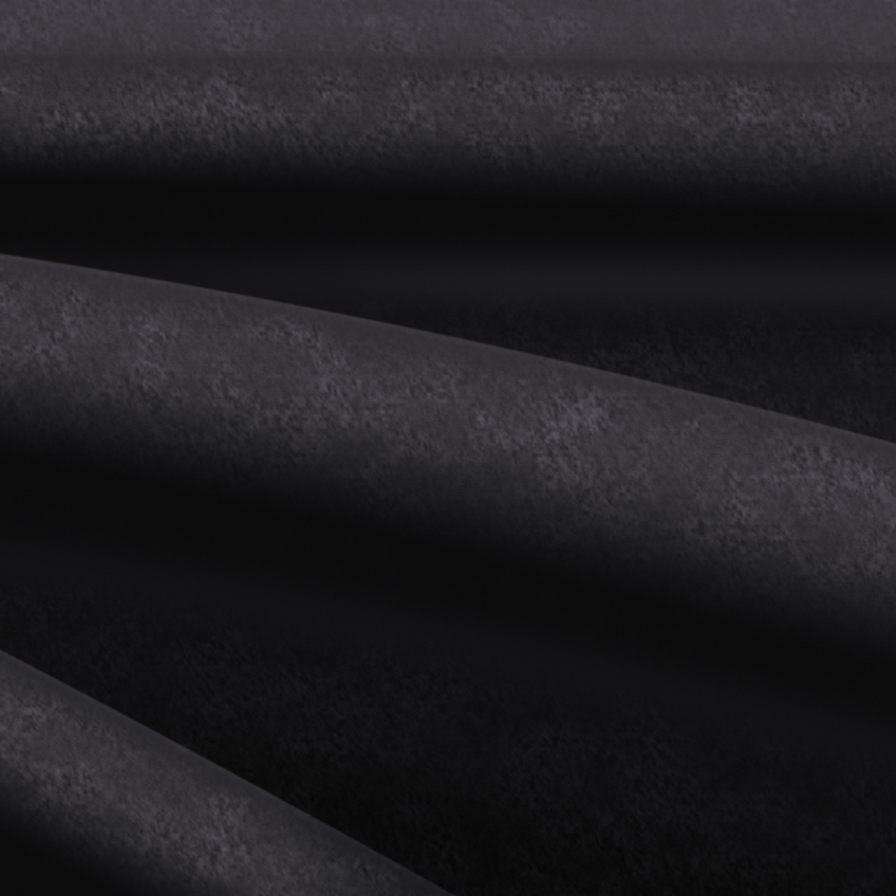
Give the GLSL for this texture, as a WebGL 2 fragment shader.

```glsl
#version 300 es
precision highp float;
// Dark brushed velvet lying in three soft diagonal folds.

uniform vec2 u_resolution;
out vec4 fragColor;

float hash(vec2 p) {
    return fract(sin(dot(p, vec2(127.1, 311.7))) * 43758.5453);
}

float noise(vec2 p) {
    vec2 cell = floor(p), f = fract(p);
    f = f * f * (3.0 - 2.0 * f);
    return mix(mix(hash(cell), hash(cell + vec2(1, 0)), f.x),
               mix(hash(cell + vec2(0, 1)), hash(cell + vec2(1, 1)), f.x), f.y);
}

float fbm(vec2 p) {
    float sum = 0.0, amp = 0.5;
    for (int i = 0; i < 4; i++) {
        sum += amp * noise(p);
        p = mat2(1.6, 1.2, -1.2, 1.6) * p + 7.3;
        amp *= 0.5;
    }
    return sum;
}

// Bell-shaped band centred on a given depth
float band(float depth, float centre, float width) {
    float t = (depth - centre) / width;
    return exp(-t * t);
}

// Antialiased coverage below a fold's crest
float cover(float depth) {
    return smoothstep(-0.002, 0.002, depth);
}

// Lit shoulder falling into shadow: x is tone, y is grain strength
vec2 shoulder(float depth, float lit, float crest, float fallStart, float fallEnd) {
    float light = 1.0 - smoothstep(fallStart, fallEnd, depth);
    float rise = smoothstep(0.0, 0.055, depth);
    float tone = mix(0.047, mix(crest, lit, rise), light);
    tone += 0.025 * band(depth, 0.002, 0.004);
    return vec2(tone, light * mix(0.25, 1.0, smoothstep(0.005, 0.04, depth)));
}

void main() {
    vec2 uv = gl_FragCoord.xy / u_resolution;
    float x = uv.x;

    // Depth below each crest line
    float topDepth = 0.944 - 0.003 * x - 0.006 * x * x - uv.y;
    float midDepth = 0.717 - 0.155 * x - 0.057 * x * x - uv.y;
    float lowDepth = 0.275 - 0.52 * x - 0.04 * x * x - uv.y;

    // Flat cloth behind the folds
    vec2 cloth = vec2(0.25 - 0.02 * smoothstep(0.03, 0.0, -topDepth), 0.55);

    // Upper fold with a faint bounce light in its valley
    vec2 upper = shoulder(topDepth, 0.222, 0.195, 0.055, 0.15 + 0.04 * x);
    upper.x += (0.025 + 0.035 * smoothstep(0.1, 0.6, x)) * band(topDepth, 0.255, 0.035);
    upper.x += 0.05 * smoothstep(0.25, 0.36, topDepth);
    upper.y += 0.4 * smoothstep(0.25, 0.33, topDepth);
    cloth = mix(cloth, upper, cover(topDepth));

    // Broad central fold
    vec2 middle = shoulder(midDepth, 0.235, 0.195, 0.075, 0.235 + 0.035 * x);
    middle.x += 0.025 * band(midDepth, 0.345, 0.04);
    middle.x += 0.02 * smoothstep(0.34, 0.42, midDepth);
    middle.y += 0.3 * smoothstep(0.33, 0.4, midDepth);
    middle.x -= 0.02 * smoothstep(0.45, 0.56, midDepth);
    cloth = mix(cloth, middle, cover(midDepth));

    // Lower corner fold
    vec2 lower = shoulder(lowDepth, 0.225, 0.165, 0.08, 0.215);
    lower.x *= 1.0 - 0.35 * smoothstep(0.25, 0.5, x);
    cloth = mix(cloth, lower, cover(lowDepth));

    // Short slanted pile, cloudy brushing and fine weave
    vec2 nap = vec2(uv.x + 0.25 * uv.y, uv.y);
    float pile = noise(nap * vec2(210.0, 150.0)) + noise(nap * vec2(330.0, 250.0) + 19.0) - 1.0;
    float brushing = fbm(uv * vec2(24.0, 30.0)) - 0.47;
    float weave = hash(floor(uv * 512.0)) - 0.5;
    float patchy = 0.65 + 1.2 * smoothstep(-0.15, 0.2, brushing);

    float tone = cloth.x + cloth.y * (0.055 * pile * patchy + 0.075 * brushing);
    tone += weave * (0.006 + 0.012 * cloth.y);

    vec3 velvet = max(tone, 0.025) * vec3(1.0, 0.97, 1.06);
    fragColor = vec4(velvet, 1.0);
}
```
